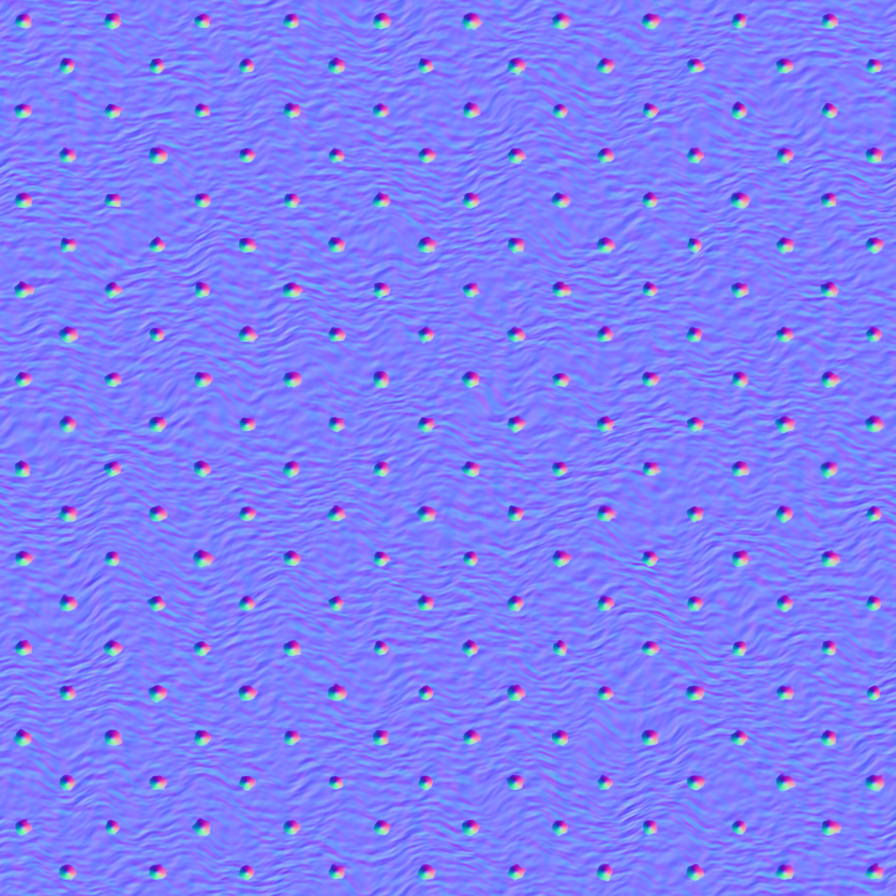
Reproduce this texture map procedurally as a three.js fragment shader.

```glsl
// Tangent-space normal map of fine grained leather with staggered raised studs.
// A wrapping gradient-noise height field gives the wrinkles by differences;
// each stud adds the slope of a small dome. Green points down the surface.
varying vec2 vUv;

const float COLUMNS = 10.0;       // studs across each row
const float ROWS = 20.0;          // staggered rows
const float STUD_RADIUS = 0.009;
const float STUD_SLOPE = 2.3;
const float GRAIN_STEP = 0.001;   // distance for height differences

vec2 hash2(vec2 p) {
  vec3 q = fract(p.xyx * vec3(0.1031, 0.1030, 0.0973));
  q += dot(q, q.yzx + 33.33);
  return fract((q.xx + q.yz) * q.zy);
}

// Dot product of a wrapped lattice gradient with the offset to its corner
float corner(vec2 cell, vec2 offset, vec2 period) {
  return dot(hash2(mod(cell, period) + 7.0) * 2.0 - 1.0, offset);
}

// Gradient noise that wraps after one unit; freq holds whole numbers
float wrapNoise(vec2 uv, vec2 freq) {
  vec2 p = uv * freq;
  vec2 i = floor(p);
  vec2 f = p - i;
  vec2 w = f * f * f * (f * (f * 6.0 - 15.0) + 10.0);
  vec2 e = vec2(1.0, 0.0);
  float low = mix(corner(i, f, freq), corner(i + e, f - e, freq), w.x);
  float high = mix(corner(i + e.yx, f - e.yx, freq),
                   corner(i + e.xx, f - e.xx, freq), w.x);
  return mix(low, high, w.y);
}

// Flattened wrinkles that wander up and down
float grainHeight(vec2 uv) {
  vec2 bent = uv;
  bent.y += 0.035 * wrapNoise(uv, vec2(11.0, 9.0));
  bent.y += 0.008 * wrapNoise(uv, vec2(31.0, 27.0));
  float wrinkles = 0.0022 * wrapNoise(bent, vec2(54.0, 116.0));
  float pores = 0.0007 * wrapNoise(bent, vec2(112.0, 205.0));
  return wrinkles + pores;
}

vec2 grainSlope(vec2 uv) {
  vec2 e = vec2(GRAIN_STEP, 0.0);
  return vec2(grainHeight(uv - e) - grainHeight(uv + e),
              grainHeight(uv - e.yx) - grainHeight(uv + e.yx)) / (2.0 * GRAIN_STEP);
}

// Outward slope of the nearest stud, with a ragged rim and a smear to the right
vec2 studSlope(vec2 uv) {
  float y = uv.y * ROWS;
  float row = floor(y);
  float x = uv.x * COLUMNS + (mod(row, 2.0) < 0.5 ? -0.25 : 0.25);
  vec2 id = vec2(mod(floor(x), COLUMNS), mod(row, ROWS));
  vec2 variation = hash2(id + 3.0);
  vec2 d = vec2((fract(x) - 0.5) / COLUMNS, (fract(y) - 0.53) / ROWS);
  d.x /= d.x > 0.0 ? 1.0 + 0.45 * variation.x : 1.0;
  vec2 outward = d / max(length(d), 0.0001);
  float r = length(d) / (STUD_RADIUS * mix(0.92, 1.08, variation.y));
  r *= 1.0 + 0.35 * wrapNoise(uv, vec2(150.0));
  float flank = smoothstep(0.0, 0.4, r) * (1.0 - smoothstep(0.62, 1.05, r));
  return outward * STUD_SLOPE * flank;
}

void main() {
  vec2 slope = grainSlope(vUv) + studSlope(vUv);
  vec3 normal = normalize(vec3(slope.x, -slope.y, 1.0));
  gl_FragColor = vec4(normal * 0.5 + 0.5, 1.0);
}
```
